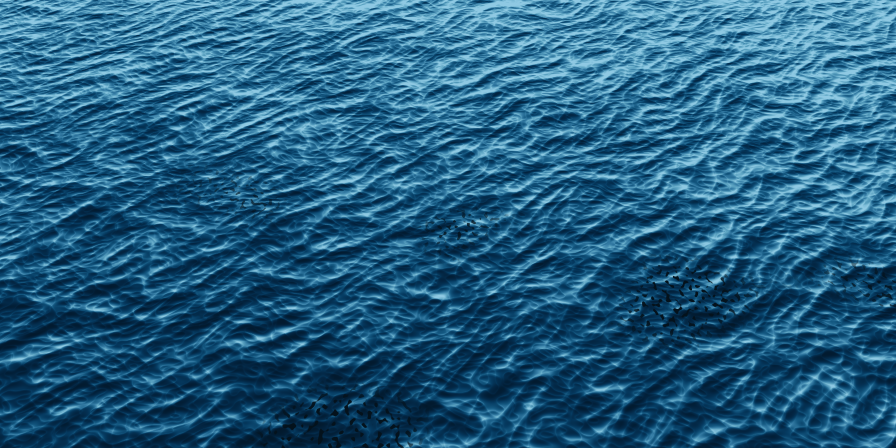
Write a Shadertoy shader that draws this texture.

```glsl
const float HORIZON = 2.2;               // vanishing height, canvas heights
const int   WAVES = 4;                   // wave trains, long to short
const vec2  WAVE_FREQ = vec2(5.5, 22.0); // along and across the crests
const float FREQ_STEP = 1.7;
const float WEIGHT_STEP = 0.8;
const float SLANT = 0.11;                // mean tilt of the crests
const float SLANT_SPREAD = 0.2;
const float WARP = 0.018;
const float SLOPE_GAIN = 3.3;
const float CREST_GAIN = 0.65;
const float CREST_SHARPNESS = 14.0;
const float NEAR_TONE = -0.65;
const float FAR_TONE = 0.95;
const float SIDE_TONE = 0.15;
const vec3  DEBRIS = vec3(0.015, 0.07, 0.11);

const vec3 WATER[6] = vec3[6](
    vec3(0.01, 0.14, 0.25), vec3(0.02, 0.23, 0.38), vec3(0.08, 0.35, 0.51),
    vec3(0.21, 0.49, 0.65), vec3(0.36, 0.64, 0.76), vec3(0.56, 0.79, 0.89));
const float STOPS[6] = float[6](0.085, 0.305, 0.55, 0.735, 0.865, 0.955);

vec2 gradientAt(vec2 cell) {
    uvec2 k = uvec2(ivec2(cell));
    uint h = k.x * 1597334u ^ k.y * 3812015u;
    h = (h ^ (h >> 15)) * 2246822u;
    h = (h ^ (h >> 13)) * 3266489u;
    h ^= h >> 16;
    float angle = float(h & 65535u) / 65536.0 * 6.28319;
    return vec2(cos(angle), sin(angle));
}

float gradientNoise(vec2 p) {
    vec2 i = floor(p), f = p - i;
    vec2 u = f * f * f * (f * (f * 6.0 - 15.0) + 10.0);
    vec2 e = vec2(1.0, 0.0);
    float a = dot(gradientAt(i), f);
    float b = dot(gradientAt(i + e.xy), f - e.xy);
    float c = dot(gradientAt(i + e.yx), f - e.yx);
    float d = dot(gradientAt(i + e.xx), f - e.xx);
    return mix(mix(a, b, u.x), mix(c, d, u.x), u.y);
}

// Light from ridged waves: far faces catch the sky, near faces are dark.
float waveLight(vec2 w) {
    float light = 0.0, weight = 1.0;
    vec2 freq = WAVE_FREQ;
    for (int i = 0; i < WAVES; i++) {
        float k = float(i);
        float slant = SLANT + SLANT_SPREAD * sin(1.8 * k + 0.3);
        vec2 q = vec2(w.x, w.y - slant * w.x) * freq + 17.3 * k;
        float here = abs(gradientNoise(q));
        float beyond = abs(gradientNoise(q + vec2(0.0, 0.2)));
        float crest = exp(-CREST_SHARPNESS * here) - 0.2;
        light += weight * (SLOPE_GAIN * (beyond - here) + CREST_GAIN * crest);
        weight *= WEIGHT_STEP;
        freq *= FREQ_STEP;
    }
    return light;
}

vec3 waterColor(float rank) {
    vec3 color = WATER[0] * mix(0.65, 1.0, clamp(rank / STOPS[0], 0.0, 1.0));
    for (int i = 1; i < 6; i++) {
        float t = (rank - STOPS[i - 1]) / (STOPS[i] - STOPS[i - 1]);
        color = mix(color, WATER[i], clamp(t, 0.0, 1.0));
    }
    return color;
}

vec3 seaColor(vec2 p) {
    // Project the canvas onto the water plane.
    float depth = HORIZON / (HORIZON - p.y);
    vec2 world = vec2((p.x - 1.0) * depth, depth);
    vec2 bent = world;
    bent.y += WARP * gradientNoise(world * vec2(4.0, 9.0) + 5.7);

    // Broad tone: pale far water, darker patches close by.
    float patches = gradientNoise(world * vec2(2.2, 6.0) + 31.4);
    float tone = mix(NEAR_TONE, FAR_TONE, pow(clamp(p.y, 0.0, 1.0), 1.5));
    tone += SIDE_TONE * (p.x - 1.0) + 0.6 * patches + waveLight(bent);
    vec3 color = waterColor(1.0 / (1.0 + exp(-1.7 * tone)));

    // Floating specks, gathered in the dark patches.
    float grain = gradientNoise(world * vec2(75.0, 150.0) + 8.1);
    float mask = smoothstep(0.12, 0.4, -patches) * smoothstep(0.75, 0.45, p.y);
    return mix(color, DEBRIS, mask * smoothstep(0.16, 0.3, grain));
}

void mainImage(out vec4 fragColor, in vec2 fragCoord) {
    // Four samples smooth the edges.
    vec3 sum = vec3(0.0);
    for (int i = 0; i < 4; i++) {
        vec2 offset = vec2(i & 1, i >> 1) * 0.5 - 0.25;
        sum += seaColor((fragCoord + offset) / iResolution.y);
    }
    fragColor = vec4(sum / 4.0, 1.0);
}
```
